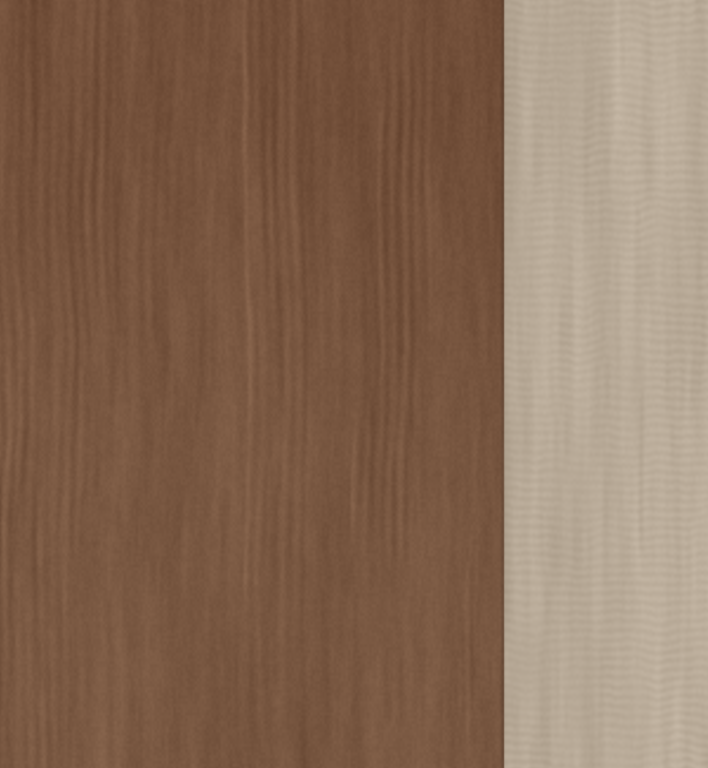
Write a Shadertoy shader that draws this texture.

```glsl
float hash(vec2 p) {
    vec3 q = fract(p.xyx * 0.1031);
    q += dot(q, q.yzx + 33.33);
    return fract((q.x + q.y) * q.z);
}

float noise(vec2 p) {
    vec2 cell = floor(p), f = fract(p);
    f = f * f * (3.0 - 2.0 * f);
    return mix(mix(hash(cell), hash(cell + vec2(1, 0)), f.x),
               mix(hash(cell + vec2(0, 1)), hash(cell + vec2(1, 1)), f.x), f.y);
}

// Noise centred on zero, stretched by the given frequency
float grain(vec2 p, float fx, float fy) {
    return noise(p * vec2(fx, fy) + fx) - 0.5;
}

// Soft window: 1 between lo and hi
float window(float x, float lo, float hi, float soft) {
    return smoothstep(lo - soft, lo + soft, x) * (1.0 - smoothstep(hi - soft, hi + soft, x));
}

// Groups of raised fibres, each as left, right, bottom, top
float fibreBands(vec2 uv) {
    vec4 bands[7] = vec4[7](
        vec4(-0.05, 0.165, 0.30, 1.10), vec4(-0.05, 0.10, -0.10, 0.32),
        vec4(0.342, 0.435, 0.19, 1.10), vec4(0.534, 0.615, 0.47, 0.91),
        vec4(0.494, 0.580, 0.30, 0.47), vec4(0.658, 0.674, 0.04, 0.27),
        vec4(0.170, 0.310, 0.46, 1.00));
    float sum = 0.0;
    for (int i = 0; i < 7; i++) {
        vec4 b = bands[i];
        float raggedY = uv.y + 0.13 * grain(uv + float(i), 65.0, 1.5);
        float strength = i == 6 ? 0.4 : 1.0;
        float slant = i == 6 ? 0.05 * (uv.y - 0.7) : 0.0;
        float x = uv.x - slant;
        float mask = window(x, b.x, b.y, 0.006) * window(raggedY, b.z, b.w, 0.035);
        float wave = cos((x - b.x - 0.006) * 6.2832 / 0.0172 + 2.2 * grain(uv, 24.0, 5.0));
        float lead = exp(-pow((x - b.x - 0.006) / 0.004, 2.0));
        sum += mask * strength * (wave * (0.6 + grain(uv, 50.0, 4.0)) + 0.8 * lead);
    }
    return sum;
}

vec3 wood(vec2 uv) {
    vec2 p = uv + vec2(0.010 * grain(uv, 3.0, 4.0) + 0.003 * grain(uv, 9.0, 16.0), 0.0);
    vec3 col = mix(vec3(0.478, 0.346, 0.258), vec3(0.450, 0.312, 0.226), smoothstep(0.25, 1.0, uv.y));

    // Broad tone, long fibres, then fine pores
    float tone = 0.030 * grain(p, 9.0, 1.6) + 0.030 * grain(p, 36.0, 3.0);
    tone += 0.034 * grain(p, 95.0, 7.0) + 0.022 * grain(p, 190.0, 24.0);
    tone += 0.024 * grain(uv, 300.0, 270.0) + 0.012 * grain(uv, 130.0, 120.0);
    tone += 0.024 * fibreBands(p);

    // Darker growth lines and the shaded right border
    tone -= 0.022 * window(p.x, 0.158, 0.175, 0.008) * smoothstep(0.4, 0.75, uv.y);
    tone -= 0.016 * window(p.x, 0.427, 0.433, 0.003);
    tone -= 0.012 * smoothstep(0.66, 0.712, uv.x);
    return col + tone * vec3(1.0, 0.92, 0.82);
}

vec3 linen(vec2 uv) {
    vec2 p = uv + vec2(0.005 * grain(uv, 12.0, 9.0), 0.0);
    float tone = 0.030 * grain(p, 18.0, 1.5) + 0.042 * grain(p, 70.0, 3.5);
    tone += 0.024 * grain(p, 140.0, 14.0) + 0.012 * grain(uv, 260.0, 240.0);

    // Wavy cross threads
    float thread = uv.y + 0.010 * grain(uv, 28.0, 7.0) + 0.004 * grain(uv, 70.0, 30.0);
    tone += 0.010 * cos(thread * 6.2832 * 82.0) * (0.5 + noise(uv * vec2(30.0, 9.0)));

    // Slim dark strand and shaded left border
    tone -= 0.032 * window(p.x, 0.903, 0.909, 0.004) * window(uv.y, 0.29, 0.48, 0.03);
    tone -= 0.022 * (1.0 - smoothstep(0.712, 0.755, uv.x));
    return vec3(0.722, 0.666, 0.594) + tone * vec3(1.0, 1.02, 1.05);
}

void mainImage(out vec4 fragColor, in vec2 fragCoord) {
    vec2 uv = fragCoord / iResolution.xy;
    float pixel = 1.0 / iResolution.x;
    float seam = 0.712;
    vec3 col = mix(wood(uv), linen(uv), smoothstep(seam - pixel, seam + pixel, uv.x));

    // Narrow shadow where the panels meet
    col *= 1.0 - 0.13 * exp(-pow((uv.x - seam + 0.002) / 0.0025, 2.0));
    fragColor = vec4(clamp(col, 0.0, 1.0), 1.0);
}
```
